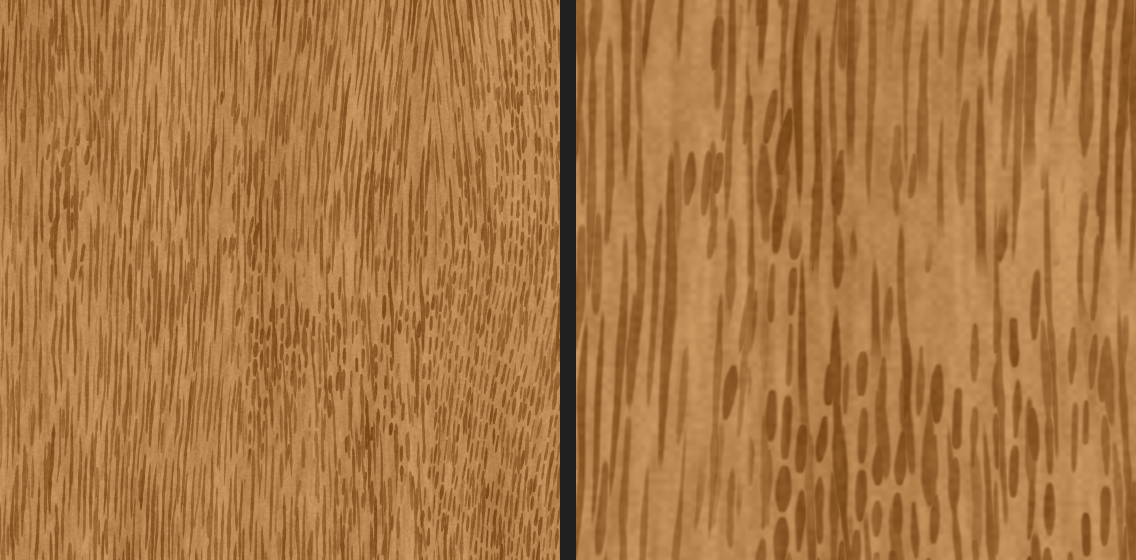
Left, the full canvas; right, a detail of the centre.
This texture is drawn by a three.js fragment shader. Its source:

```glsl
// Oak veneer: joined staves with leaning grain, dark pore streaks and fine fibres.
varying vec2 vUv;

float hash(vec2 p) {
  vec3 q = fract(vec3(p.xyx) * 0.1031);
  q += dot(q, q.yzx + 33.33);
  return fract((q.x + q.y) * q.z);
}

float noise(vec2 p) {
  vec2 cell = floor(p);
  vec2 f = fract(p);
  f = f * f * (3.0 - 2.0 * f);
  float low = mix(hash(cell), hash(cell + vec2(1.0, 0.0)), f.x);
  float high = mix(hash(cell + vec2(0.0, 1.0)), hash(cell + 1.0), f.x);
  return mix(low, high, f.y);
}

// Pointed ragged dashes, one chain per column; share is the part of them kept.
float pores(vec2 p, float columns, float rows, float share, float seed) {
  float x = p.x * columns;
  float dark = 0.0;
  for (int i = -1; i <= 1; i++) {
    float column = floor(x) + float(i);
    float y = p.y * rows + 20.0 * hash(vec2(column, seed));
    y += 0.7 * noise(vec2(column * 5.3, p.y * rows * 0.6 + seed));
    vec2 id = vec2(column, floor(y) + seed);
    float size = hash(id + 7.3);
    float shift = hash(id + 41.7);
    float rank = hash(id + 83.1);
    float along = (fract(y) * 2.0 - 1.0) / (0.75 + 0.25 * shift);
    float taper = max(1.0 - along * along, 0.0);
    float wobble = noise(vec2(column * 3.7 + seed, p.y * 16.0)) - 0.5;
    float center = column + 0.5 + 0.3 * (shift - 0.5) + 0.5 * wobble;
    float ragged = 0.65 + 0.7 * noise(vec2(column * 2.9 + seed, p.y * 75.0));
    float width = (0.17 + 0.14 * size) * sqrt(taper) * ragged;
    float streak = 1.0 - smoothstep(width - 0.1, width + 0.12, abs(x - center));
    float kept = smoothstep(rank - 0.06, rank + 0.06, share * 1.12 - 0.06);
    dark = max(dark, kept * streak * smoothstep(0.0, 0.3, taper) * (0.75 + 0.25 * size));
  }
  return dark;
}

// Lightness of one stave, each with its own bend and pores.
float staveTone(vec2 p, float stave) {
  float seed = stave * 17.0 + 5.0;
  vec2 grain = p;
  grain.x += 0.07 * (noise(p * vec2(3.0, 1.7) + seed) - 0.5);
  grain.x += 0.008 * (noise(p * vec2(9.0, 4.0) + seed) - 0.5);

  // Short dashes gather in patches, long streaks fill the rest.
  float patchiness = noise(p * vec2(3.0, 2.2) + seed * 1.7);
  patchiness += 0.5 * exp(-18.0 * dot(p - vec2(0.56, 0.38), p - vec2(0.56, 0.38)));
  float shortShare = smoothstep(0.5, 1.0, patchiness);
  vec2 leaning = vec2(grain.x - 0.08 * p.y, p.y);
  float longPores = pores(grain, 98.0, 5.0, 0.92 - 0.9 * shortShare, seed);
  float midPores = pores(grain + 0.37, 86.0, 13.0, 0.33, seed + 90.0);
  float shortPores = pores(leaning, 92.0, 25.0, 0.05 + 0.9 * shortShare, seed + 50.0);
  float dark = max(longPores, max(0.85 * midPores, shortPores));
  dark *= 0.78 + 0.4 * noise(grain * vec2(34.0, 5.0) + seed);

  // Broad bands and fine fibres between the pores.
  float bands = noise(grain * vec2(16.0, 1.2) + seed) - 0.5;
  float streaks = noise(grain * vec2(120.0, 6.0) + seed) - 0.5;
  float fibres = noise(grain * vec2(220.0, 36.0) + seed) - 0.5;
  return 0.88 + 0.2 * bands + 0.16 * streaks + 0.26 * fibres - 0.72 * dark;
}

void main() {
  vec2 p = vUv;

  // Blend the staves across narrow joints.
  float tone = staveTone(p, 0.0);
  for (int i = 1; i <= 3; i++) {
    float stave = float(i);
    float joint = i == 1 ? 0.17 : (i == 2 ? 0.435 : 0.775);
    joint += 0.008 * (noise(vec2(stave * 9.0, p.y * 4.0)) - 0.5);
    float cover = smoothstep(joint - 0.003, joint + 0.003, p.x);
    tone = mix(tone, staveTone(p, stave), cover);
  }

  // Soft clouds of light and a faint surface grain.
  tone += 0.16 * (noise(p * vec2(6.0, 2.0) + 3.0) - 0.5);
  tone += 0.18 * (noise(p * 300.0) - 0.5);
  vec3 darkOak = vec3(0.49, 0.29, 0.10);
  vec3 paleOak = vec3(0.77, 0.57, 0.36);
  gl_FragColor = vec4(mix(darkOak, paleOak, clamp(tone, -0.05, 1.1)), 1.0);
}
```
